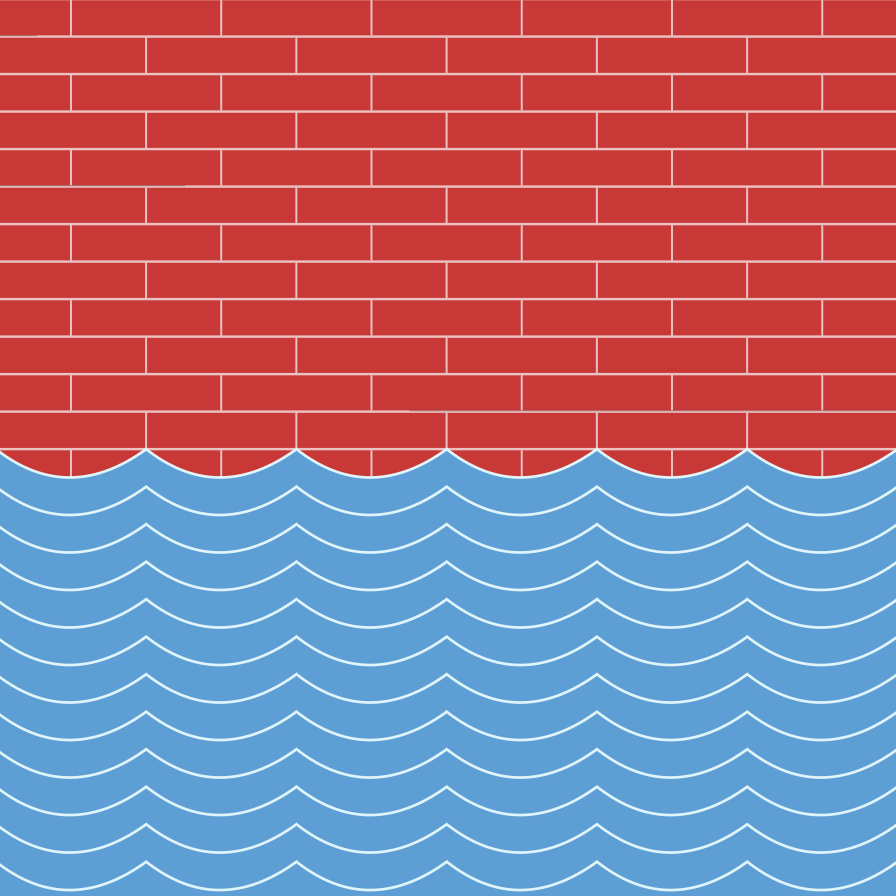
This pattern is drawn by a WebGL 1 fragment shader. Its source:

```glsl
precision highp float;
// A red brick wall standing above rows of scalloped blue water waves.
uniform vec2 u_resolution;

const float PERIOD = 0.1677;     // width of one brick and of one wave
const float ROW = 0.04186;       // height of one brick course and wave row
const float WATERLINE = 0.5013;  // depth of the first wave crests

// Distance to the nearest multiple of a step
float repeatDistance(float x, float stepSize) {
  return abs(mod(x + 0.5 * stepSize, stepSize) - 0.5 * stepSize);
}

// Antialiased coverage of a stroke at a given distance
float stroke(float dist, float halfWidth, float pixel) {
  return clamp((halfWidth - dist) / pixel + 0.5, 0.0, 1.0);
}

// Running-bond bricks, with every other course shifted by half a brick
vec3 brickWall(vec2 p, float pixel) {
  vec3 brick = vec3(0.784, 0.220, 0.212);
  vec3 mortar = vec3(0.92, 0.76, 0.76);
  float level = (p.y - 0.0408) / ROW + 1.0;
  float shift = 0.0792 + 0.5 * PERIOD * mod(floor(level), 2.0);
  float upright = stroke(repeatDistance(p.x - shift, PERIOD), 0.0011, pixel);
  float bed = stroke(repeatDistance(level, 1.0) * ROW, 0.00135, pixel);
  vec3 color = mix(brick, mortar, max(upright, bed));

  // Thin shadows along three worn stretches of mortar
  float joint = floor(level + 0.5);
  float worn = 0.0;
  if (joint == 1.0) worn = step(p.x, 0.041);
  if (joint == 5.0) worn = step(p.x, 0.207);
  if (joint == 11.0) worn = step(0.457, p.x);
  float shadow = stroke(abs((level - joint) * ROW + 0.001), 0.0006, pixel);
  return mix(color, vec3(0.5, 0.3, 0.3), 0.6 * worn * shadow);
}

void main() {
  vec2 p = gl_FragCoord.xy / u_resolution;
  p.y = 1.0 - p.y;  // depth below the top edge
  float pixel = 1.0 / min(u_resolution.x, u_resolution.y);
  vec3 color = brickWall(p, pixel);

  // Sagging arcs between crests, with troughs a little left of centre
  float across = 2.0 * fract((p.x - 0.1632) / PERIOD) - 1.0;
  float t = across + 0.02 * (1.0 - across * across);
  float sag = 0.0316;
  float depth = p.y - WATERLINE - sag * (1.0 - t * t);
  float slope = 4.0 * sag * t / PERIOD;
  float steepness = sqrt(1.0 + slope * slope);

  // Water body, then a pale crest line on each row
  float water = clamp(depth / steepness / pixel + 0.5, 0.0, 1.0);
  color = mix(color, vec3(0.365, 0.620, 0.835), water);
  float nearest = max(floor(depth / ROW + 0.5), 0.0);
  float crest = stroke(abs(depth - nearest * ROW) / steepness, 0.0015, pixel);
  color = mix(color, vec3(0.88, 0.96, 0.98), crest);

  gl_FragColor = vec4(color, 1.0);
}
```
